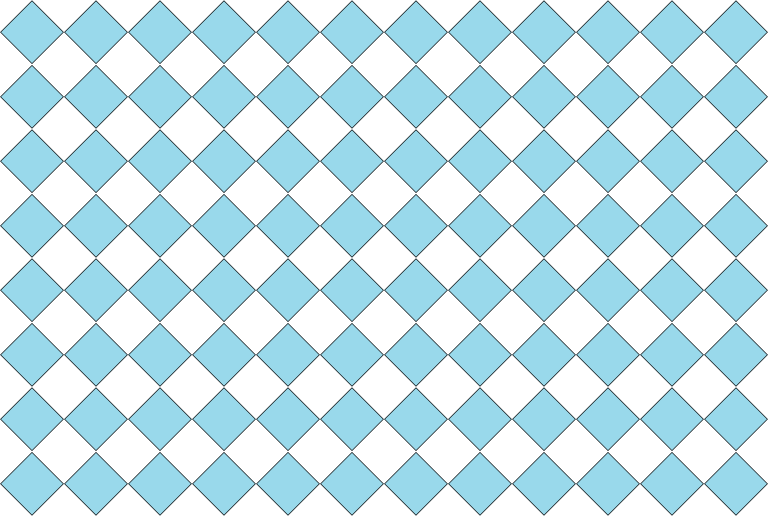
This pattern is drawn by a Shadertoy shader. Its source:

```glsl
// Pale blue diamonds with thin dark outlines on white, 12 across and 8 down.

// Signed distance to a square standing on its corner.
float diamondDistance(vec2 p, float radius) {
    return (abs(p.x) + abs(p.y) - radius) * 0.7071;
}

// Share of a pixel lying inside the shape.
float coverage(float distance, float pixel) {
    return clamp(0.5 - distance / pixel, 0.0, 1.0);
}

void mainImage(out vec4 fragColor, in vec2 fragCoord) {
    vec2 repeats = vec2(12.0, 8.0);
    float pixel = 1.0 / iResolution.y;

    // Position from the centre of the cell, in canvas heights.
    vec2 cellSize = vec2(iResolution.x / iResolution.y, 1.0) / repeats;
    vec2 p = (fract(fragCoord / iResolution.xy * repeats) - 0.5) * cellSize;

    // The fill is inset by the line width, leaving the outline around it.
    float lineWidth = 0.00145;
    float edge = diamondDistance(p, 0.0619);
    float outer = coverage(edge, pixel);
    float inner = coverage(edge + lineWidth, pixel);

    vec3 color = mix(vec3(1.0), vec3(0.08, 0.11, 0.12), outer);
    // Weight the fill by its share of the outer shape for exact thin lines.
    color = mix(color, vec3(0.60, 0.85, 0.92), inner / max(outer, 0.0001));
    if (outer < 1.0) {
        color = vec3(1.0 - outer) + vec3(0.08, 0.11, 0.12) * (outer - inner)
              + vec3(0.60, 0.85, 0.92) * inner;
    }
    fragColor = vec4(color, 1.0);
}
```
